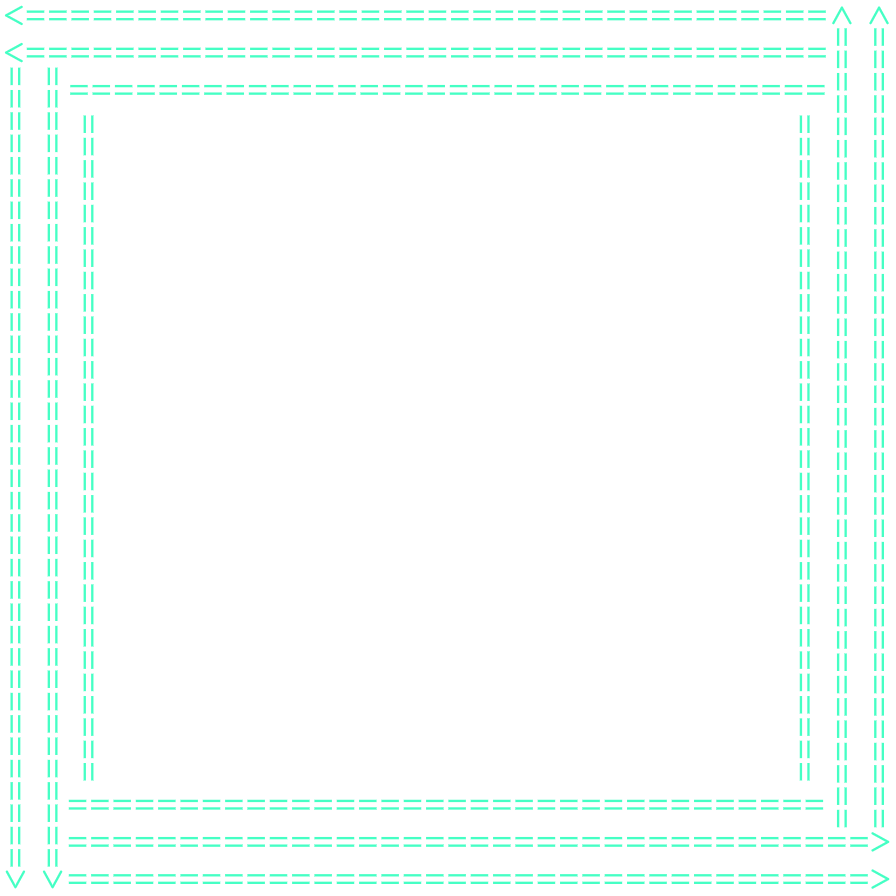
Give the GLSL for this background, as a Shadertoy shader.

```glsl
#define INK vec3(0.27, 1.0, 0.77)
#define PAPER vec3(1.0)
#define PITCH 0.02492
#define DASH 0.0195
#define SPLIT 0.0042
#define STROKE 0.0013
#define NEAR_LANE 0.0172
#define FAR_LANE 0.9811
#define LANE_STEP 0.0415
#define ARROW_ARM vec2(0.0173, 0.0095)

// Distance to a double row of dashes running along +x from start
float rail(vec2 p, vec2 start, float count) {
    vec2 q = p - start;
    float index = clamp(round((q.x - 0.5 * DASH) / PITCH), 0.0, count - 1.0);
    q.x -= index * PITCH + 0.5 * DASH;
    q.y = abs(q.y) - SPLIT;
    vec2 d = abs(q) - vec2(0.5 * DASH, STROKE);
    return length(max(d, 0.0)) + min(max(d.x, d.y), 0.0);
}

// Distance to an open arrowhead whose arms trail back along -x * heading
float arrow(vec2 p, vec2 tip, float heading) {
    vec2 q = p - tip;
    q = vec2(-heading * q.x, abs(q.y));
    float t = clamp(dot(q, ARROW_ARM) / dot(ARROW_ARM, ARROW_ARM), 0.0, 1.0);
    return length(q - t * ARROW_ARM) - STROKE;
}

void mainImage(out vec4 fragColor, in vec2 fragCoord) {
    // Canvas units with y pointing down; the swapped copy draws columns
    vec2 row = fragCoord / iResolution.xy;
    row.y = 1.0 - row.y;
    vec2 column = row.yx;

    // Two outer lanes with arrowheads, circulating around the frame
    float d = 1.0;
    for (int i = 0; i < 2; i++) {
        float near = NEAR_LANE + float(i) * LANE_STEP;
        float far = FAR_LANE - float(i) * LANE_STEP;
        d = min(d, rail(row, vec2(0.0299, near), 36.0));
        d = min(d, rail(row, vec2(0.0768, far), 36.0));
        d = min(d, rail(column, vec2(0.0755, near), 36.0));
        d = min(d, rail(column, vec2(0.0316, far), 36.0));
        d = min(d, arrow(row, vec2(0.0068, near), -1.0));
        d = min(d, arrow(row, vec2(0.9912, far), 1.0));
        d = min(d, arrow(column, vec2(0.9902, near), 1.0));
        d = min(d, arrow(column, vec2(0.0085, far), -1.0));
    }

    // Inner lane without arrowheads
    float innerFar = FAR_LANE - 2.0 * LANE_STEP;
    d = min(d, rail(row, vec2(0.0784, 0.1003), 34.0));
    d = min(d, rail(row, vec2(0.0768, innerFar), 34.0));
    d = min(d, rail(column, vec2(0.1289, 0.0988), 30.0));
    d = min(d, rail(column, vec2(0.1289, innerFar), 30.0));

    // Pixel-wide soft edge
    float coverage = clamp(0.5 - d * iResolution.y, 0.0, 1.0);
    fragColor = vec4(mix(PAPER, INK, coverage), 1.0);
}
```
